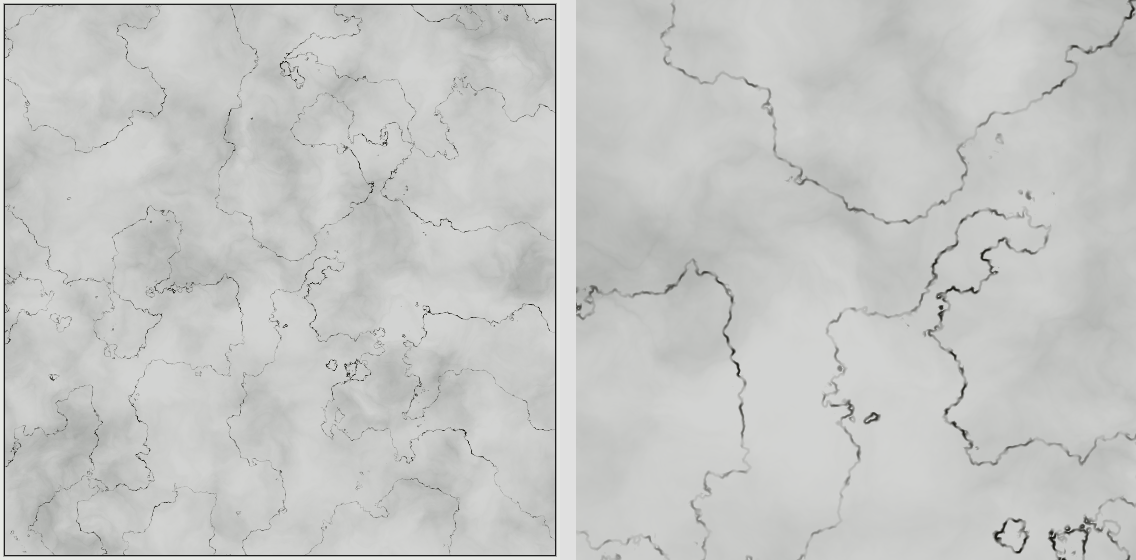
Left, the full canvas; right, a detail of the centre.
A three.js fragment shader for this texture:

```glsl
// Pale grey marble slab with soft clouds and thin broken dark veins, in a fine black frame.
varying vec2 vUv;

#define CLOUD_SCALE 5.5
#define CREASE_SCALE 7.0
#define VEIN_SCALE 5.6
#define VEIN_WIDTH 0.0013
#define FRAME_INSET 0.0075
#define FRAME_HALF_WIDTH 0.0010
#define LIGHT_STONE vec3(0.825, 0.828, 0.822)
#define DARK_STONE vec3(0.570, 0.582, 0.568)
#define VEIN_COLOR vec3(0.11, 0.11, 0.09)
#define MARGIN_COLOR vec3(0.90, 0.91, 0.895)
#define FRAME_COLOR vec3(0.03)

// Unit gradient direction for a lattice cell
vec2 cellGradient(vec2 cell) {
  vec3 h = fract(cell.xyx * vec3(0.1031, 0.1030, 0.0973));
  h += dot(h, h.yzx + 33.33);
  float angle = 6.28318 * fract((h.x + h.y) * h.z);
  return vec2(cos(angle), sin(angle));
}

float gradientNoise(vec2 p) {
  vec2 i = floor(p);
  vec2 f = p - i;
  vec2 u = f * f * f * (f * (f * 6.0 - 15.0) + 10.0);
  vec2 e = vec2(0.0, 1.0);
  float a = dot(cellGradient(i), f);
  float b = dot(cellGradient(i + e.yx), f - e.yx);
  float c = dot(cellGradient(i + e.xy), f - e.xy);
  float d = dot(cellGradient(i + e.yy), f - e.yy);
  return mix(mix(a, b, u.x), mix(c, d, u.x), u.y);
}

// Turn, shift and double the domain so that the octave lattices never line up
vec2 nextOctave(vec2 p) {
  return mat2(1.6, 1.2, -1.2, 1.6) * p + vec2(17.3, 9.1);
}

float fbm(vec2 p) {
  float sum = 0.0;
  float amplitude = 1.0;
  for (int i = 0; i < 7; i++) {
    sum += amplitude * gradientNoise(p);
    p = nextOctave(p);
    amplitude *= 0.5;
  }
  return sum;
}

// Sum of folded noise: low values trace creases
float turbulence(vec2 p) {
  float sum = 0.0;
  float amplitude = 1.0;
  for (int i = 0; i < 6; i++) {
    sum += amplitude * abs(gradientNoise(p));
    p = nextOctave(p);
    amplitude *= 0.55;
  }
  return sum;
}

// Cloudy ground with darker patches and faint creases
vec3 stone(vec2 uv) {
  float cloud = fbm(uv * CLOUD_SCALE + 3.7);
  float broad = gradientNoise(uv * 3.1 + 8.3);
  vec2 warp = vec2(fbm(uv * 9.0 + 60.2), fbm(uv * 9.0 + 87.9));
  vec2 warped = uv * CREASE_SCALE + 0.35 * warp + 21.4;
  float crease = 0.40 - turbulence(warped);
  float hairline = pow(1.0 - abs(gradientNoise(warped * 1.7 + 5.0)), 18.0);
  float patchiness = smoothstep(-0.25, 0.6, cloud + 0.5 * broad);
  float shade = 0.11 + 0.10 * cloud + 0.10 * broad + 0.30 * crease;
  shade += patchiness * (0.16 + 0.5 * crease + 0.14 * hairline);
  return mix(LIGHT_STONE, DARK_STONE, clamp(shade, 0.0, 1.0));
}

float veinField(vec2 uv) {
  return fbm(uv * VEIN_SCALE + 41.6);
}

// Zero contour of the vein field, broken into dashes and specks
float veinMask(vec2 uv) {
  vec2 e = vec2(0.0005, 0.0);
  float f = veinField(uv);
  vec2 slope = vec2(veinField(uv + e.xy), veinField(uv + e.yx)) - f;
  float dist = abs(f) / (length(slope) / e.x + 2.5);
  float line = 1.0 - smoothstep(0.0, VEIN_WIDTH, dist);
  float strength = mix(0.3, 0.9, smoothstep(-0.3, 0.5, gradientNoise(uv * 9.0 + 2.5)));
  float grain = gradientNoise(uv * 150.0) + 0.5 * gradientNoise(uv * 70.0 + 6.1);
  float breaks = mix(0.3, 1.3, smoothstep(-0.2, 0.4, grain));
  return clamp(line * strength * breaks, 0.0, 1.0);
}

void main() {
  vec3 color = mix(stone(vUv), VEIN_COLOR, veinMask(vUv));

  // Margin and frame
  vec2 toEdge = min(vUv, 1.0 - vUv);
  float inset = min(toEdge.x, toEdge.y) - FRAME_INSET;
  color = mix(MARGIN_COLOR, color, smoothstep(-0.0008, 0.0008, inset));
  float frame = 1.0 - smoothstep(-0.0008, 0.0008, abs(inset) - FRAME_HALF_WIDTH);
  gl_FragColor = vec4(mix(color, FRAME_COLOR, frame), 1.0);
}
```
